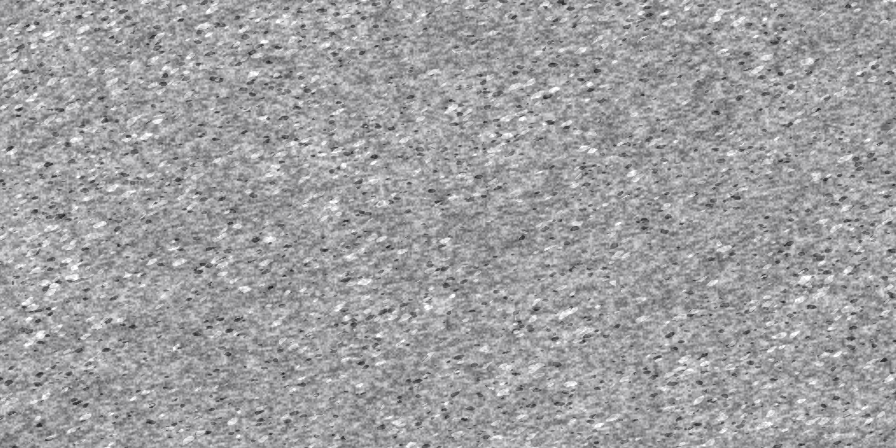
Give the GLSL for this texture, as a WebGL 2 fragment shader.

```glsl
#version 300 es
precision highp float;

uniform vec2 u_resolution;
out vec4 fragColor;

#define BASE_GRAY 0.625
#define TINT vec3(-0.002, -0.002, 0.005)
#define STREAK_ANGLE 0.42
#define GRAIN_CONTRAST 0.29
#define DUST_CONTRAST 0.20
#define CLUMP_CONTRAST 0.13
#define PATCH_CONTRAST 0.09
#define FLAKE_SHARE 0.30
#define FLAKE_LIGHT 0.20
#define SPECK_SHARE 0.24
#define SPECK_DARK 0.25

// Integer hash giving two values in 0..1
vec2 hash2(vec2 cell, float seed) {
    uvec2 h = uvec2(ivec2(cell)) * uvec2(1597u, 3812u) + uint(seed) * 7919u;
    h = h * 1664525u + 1013904223u;
    h.x += h.y * 1664525u;
    h.y += h.x * 1664525u;
    h ^= h >> 16u;
    h.x += h.y * 1664525u;
    h.y += h.x * 1664525u;
    h ^= h >> 16u;
    return vec2(h & 65535u) / 65535.0;
}

// Smooth value noise, centred on zero
float noise(vec2 p, float seed) {
    vec2 cell = floor(p);
    vec2 f = fract(p);
    f = f * f * (3.0 - 2.0 * f);
    float low = mix(hash2(cell, seed).x, hash2(cell + vec2(1, 0), seed).x, f.x);
    float high = mix(hash2(cell + vec2(0, 1), seed).x, hash2(cell + vec2(1, 1), seed).x, f.x);
    return mix(low, high, f.y) - 0.5;
}

mat2 rotation(float angle) {
    float c = cos(angle), s = sin(angle);
    return mat2(c, -s, s, c);
}

// Coverage of ragged chips, one candidate per cell
float chips(vec2 p, vec2 density, float share, float seed) {
    vec2 q = p * density;
    float edge = 0.6 * density.y / u_resolution.y;
    float ragged = 0.28 * noise(q * 3.1, seed + 3.0);
    vec2 home = floor(q);
    float cover = 0.0;
    for (int j = -1; j <= 1; j++) {
        for (int i = -1; i <= 1; i++) {
            vec2 cell = home + vec2(i, j);
            vec2 place = hash2(cell, seed);
            vec2 traits = hash2(cell, seed + 1.0);
            float turn = hash2(cell, seed + 2.0).x - 0.5;
            vec2 d = rotation(1.4 * turn) * (q - cell - place);
            float radius = mix(0.12, 0.44, traits.y * traits.y);
            float dist = length(d * vec2(0.85, 1.2)) + ragged - radius;
            float chip = 1.0 - smoothstep(-edge, edge, dist);
            cover = max(cover, chip * step(traits.x, share));
        }
    }
    return cover;
}

void main() {
    vec2 p = gl_FragCoord.xy / u_resolution.y;
    vec2 along = rotation(STREAK_ANGLE) * p;
    vec2 flatter = rotation(STREAK_ANGLE * 0.4) * p;

    // Broad slanted bands that steer brightness and chip density
    float bands = 0.6 * noise(along * vec2(4.0, 10.0), 11.0)
                + 0.5 * noise(along * vec2(13.0, 25.0), 12.0);

    // Fine stone body
    float gray = BASE_GRAY + PATCH_CONTRAST * bands;
    gray += CLUMP_CONTRAST * noise(along * vec2(32.0, 68.0), 21.0);
    gray += GRAIN_CONTRAST * noise(flatter * vec2(95.0, 175.0), 22.0);
    gray += DUST_CONTRAST * noise(p * 256.0 + 0.3, 23.0);

    // Pale flakes and dark pits
    float activity = clamp(1.0 + 2.2 * bands, 0.2, 2.2);
    float flakes = chips(along, vec2(31.0, 58.0), FLAKE_SHARE * activity, 31.0);
    float specks = chips(flatter, vec2(48.0, 74.0), SPECK_SHARE * activity, 41.0);
    gray += FLAKE_LIGHT * flakes;
    gray -= SPECK_DARK * specks * (1.0 - 0.5 * flakes);

    fragColor = vec4(clamp(vec3(gray) + TINT, 0.0, 1.0), 1.0);
}
```
